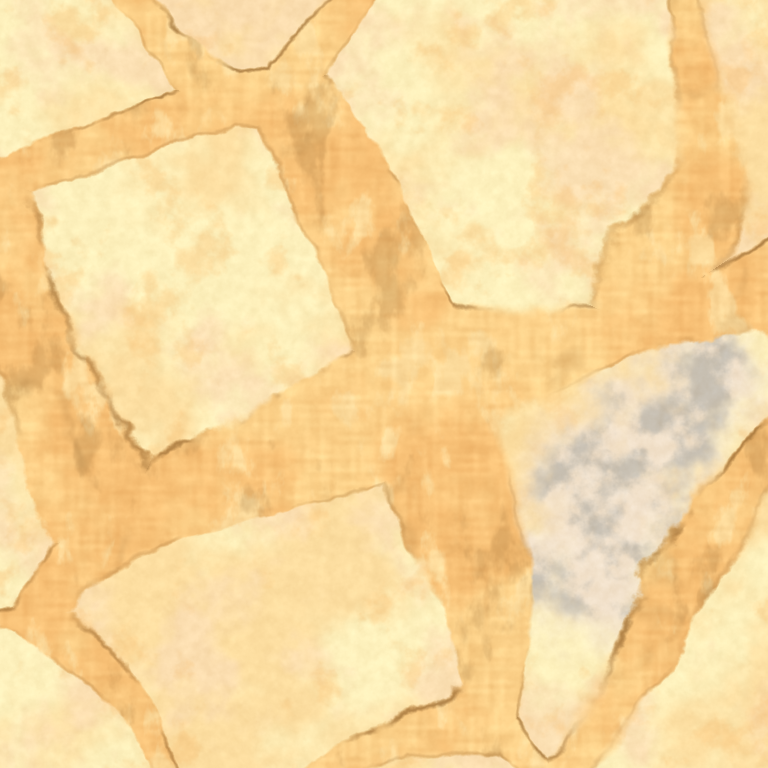
Give the GLSL for this texture, as a WebGL 2 fragment shader.

```glsl
#version 300 es
precision highp float;
// Sunlit crazy paving: pale irregular flagstones set in wide sandy mortar.
uniform vec2 u_resolution;
out vec4 fragColor;

const float STONES_ACROSS = 2.4;
const mat2 TURN = mat2(0.883, -0.469, 0.469, 0.883);
const vec3 CREAM = vec3(0.995, 0.945, 0.74);
const vec3 HONEY = vec3(0.99, 0.87, 0.63);
const vec3 PEACH = vec3(0.985, 0.87, 0.70);
const vec3 SAND = vec3(0.99, 0.825, 0.545);
const vec3 OCHRE = vec3(0.97, 0.755, 0.465);
const vec3 UMBER = vec3(0.62, 0.44, 0.22);
const vec3 SLATE = vec3(0.77, 0.74, 0.69);
const vec3 CHALK = vec3(0.95, 0.885, 0.80);

struct Stone {
  float edge;   // distance to the nearest joint
  vec2 id;      // grid cell of the stone
  vec2 toSite;  // offset to the stone's site
  vec2 facing;  // direction towards the nearest joint
};

// Integer hash giving two values in 0..1
vec2 hash2(vec2 cell) {
  uvec2 v = uvec2(ivec2(cell)) * 1664525u + 1013904223u;
  v.x += v.y * 1664525u;
  v.y += v.x * 1664525u;
  v ^= v >> 16u;
  v.x += v.y * 1664525u;
  v.y += v.x * 1664525u;
  v ^= v >> 16u;
  return vec2(v & 65535u) / 65535.0;
}

float noise(vec2 p) {
  vec2 i = floor(p), f = fract(p);
  f = f * f * (3.0 - 2.0 * f);
  float low = mix(hash2(i).x, hash2(i + vec2(1, 0)).x, f.x);
  float high = mix(hash2(i + vec2(0, 1)).x, hash2(i + vec2(1, 1)).x, f.x);
  return mix(low, high, f.y);
}

float fbm(vec2 p) {
  float sum = 0.0, amp = 0.5;
  p = TURN * p;
  for (int i = 0; i < 5; i++) {
    sum += amp * noise(p);
    p = mat2(1.6, 1.2, -1.2, 1.6) * p + 17.3;
    amp *= 0.53;
  }
  return sum / 1.02;
}

vec2 site(vec2 cell) {
  return cell + 0.5 + 0.66 * (hash2(cell + 31.0) - 0.5);
}

// Voronoi cell with exact distance to its border
Stone findStone(vec2 q) {
  Stone s = Stone(9.0, vec2(0), vec2(9), vec2(0));
  vec2 base = floor(q);
  for (int k = 0; k < 9; k++) {
    vec2 cell = base + vec2(k % 3, k / 3) - 1.0;
    vec2 r = site(cell) - q;
    if (dot(r, r) < dot(s.toSite, s.toSite)) { s.toSite = r; s.id = cell; }
  }
  for (int k = 0; k < 25; k++) {
    vec2 cell = s.id + vec2(k % 5, k / 5) - 2.0;
    if (cell == s.id) continue;
    vec2 r = site(cell) - q;
    vec2 across = normalize(r - s.toSite);
    float d = dot(0.5 * (r + s.toSite), across);
    if (d < s.edge) { s.edge = d; s.facing = across; }
  }
  s.toSite = s.toSite * TURN;
  s.facing = s.facing * TURN;
  return s;
}

vec3 mortarColor(vec2 p) {
  vec3 col = mix(OCHRE, SAND, smoothstep(0.36, 0.66, fbm(p * 9.0 + 3.0)));
  col = mix(col, HONEY, 0.8 * smoothstep(0.58, 0.74, fbm(p * vec2(26, 15) + 60.0)));
  float fibres = noise(p * vec2(26, 170)) + noise(p * vec2(150, 20) + 9.0) - 1.0;
  col *= 1.0 + vec3(0.03, 0.06, 0.1) * fibres;
  float stain = smoothstep(0.6, 0.76, fbm(p * vec2(22, 13) + 80.0));
  float seam = 1.0 - smoothstep(0.0, 0.03, abs(fbm(p * 3.0 + 11.0) - 0.5));
  seam *= smoothstep(0.45, 0.65, fbm(p * 16.0 + 40.0));
  return mix(col, UMBER, 0.26 * stain + 0.16 * seam);
}

vec3 stoneColor(vec2 p, Stone s) {
  vec2 tone = hash2(s.id + 5.0) - 0.5;
  vec3 col = mix(HONEY, CREAM, smoothstep(0.33, 0.6, fbm(p * 7.0 + 20.0) + 0.2 * tone.x));
  col = mix(col, PEACH, 0.85 * smoothstep(0.46, 0.68, fbm(p * 9.0 + 50.0) + 0.2 * tone.y));
  return mix(col, OCHRE, 0.4 * smoothstep(0.58, 0.78, fbm(p * 20.0)));
}

// Cloudy mineral patch lying diagonally across one stone
vec3 addMineral(vec3 col, vec2 p, Stone s) {
  if (s.id != vec2(0, -1)) return col;
  vec2 r = mat2(0.8, 0.6, -0.6, 0.8) * s.toSite;
  float reach = length(r / vec2(0.27, 0.5)) + 1.8 * (fbm(p * 11.0 + 70.0) - 0.5);
  vec3 cloud = mix(SLATE, CHALK, smoothstep(0.34, 0.66, fbm(p * 24.0 + 12.0)));
  col = mix(col, CHALK, 0.6 * (1.0 - smoothstep(0.8, 1.5, reach)));
  return mix(col, cloud, 0.95 * (1.0 - smoothstep(0.55, 1.1, reach)));
}

void main() {
  float minSide = min(u_resolution.x, u_resolution.y);
  vec2 p = (gl_FragCoord.xy - 0.5 * u_resolution) / minSide;
  vec2 q = TURN * p * STONES_ACROSS;
  q += 0.4 * (vec2(noise(q * 1.5), noise(q * 1.5 + 7.0)) - 0.5);
  Stone s = findStone(q);

  // Joints widen towards the middle, with chipped borders
  float joint = 0.03 + 0.2 * exp(-9.0 * dot(p, p)) + 0.1 * (fbm(p * 4.0 + 90.0) - 0.3);
  float d = s.edge - max(joint, 0.025) + 0.045 * (fbm(p * 30.0) - 0.5);
  float pixel = STONES_ACROSS / minSide;
  float worn = smoothstep(0.5, 0.66, fbm(p * 3.0 + 25.0));
  float soft = max(mix(0.006, 0.035, worn), pixel);

  vec3 stone = addMineral(stoneColor(p, s), p, s);
  vec3 col = mix(mortarColor(p), stone, smoothstep(-soft, soft, d));

  // Broken shadow line, strongest under the lower borders
  float line = 1.0 - smoothstep(0.0, 0.009 + pixel, abs(d + 0.006));
  float under = 0.25 + 0.5 * smoothstep(-0.1, 0.7, -s.facing.y);
  float broken = smoothstep(0.36, 0.58, fbm(p * 12.0 + 33.0));
  col = mix(col, UMBER, line * under * broken * (1.0 - 0.7 * worn));

  // Fine surface grain
  float grain = fbm(p * 85.0) - 0.5;
  col *= 1.0 + vec3(0.06, 0.09, 0.14) * grain;
  fragColor = vec4(clamp(col, 0.0, 1.0), 1.0);
}
```
